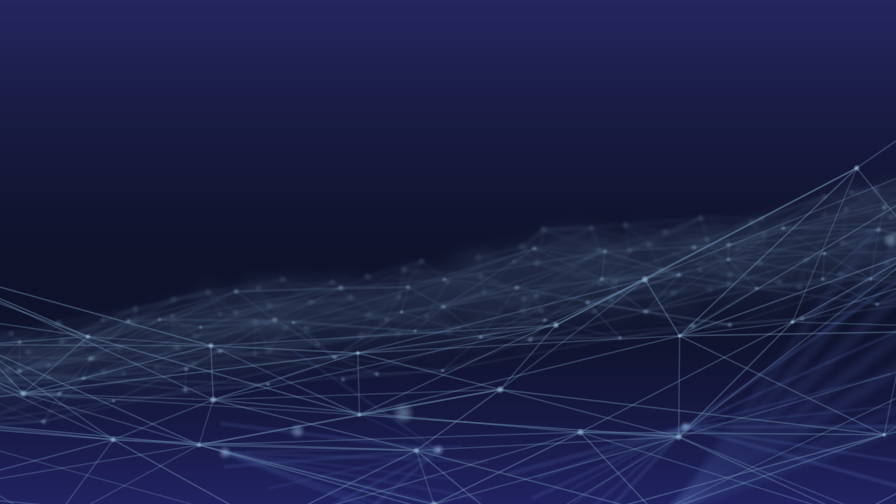
A Shadertoy shader for this background:

```glsl
const vec3 NIGHT = vec3(0.058, 0.072, 0.168);
const vec3 SKY_TOP = vec3(0.145, 0.147, 0.375);
const vec3 FLOOR_BLUE = vec3(0.128, 0.135, 0.385);
const vec3 HAZE = vec3(0.185, 0.240, 0.350);
const vec3 FAR_LINE = vec3(0.250, 0.325, 0.435);
const vec3 SHARP_LINE = vec3(0.390, 0.520, 0.650);
const vec3 NEAR_BEAM = vec3(0.270, 0.360, 0.620);
const vec3 NODE_LIGHT = vec3(0.560, 0.690, 0.800);
const float HAZE_OPACITY = 0.52;
const int FAR = 0, MIDDLE = 1, SHARP = 2;

float hash(vec2 p) {
    vec3 q = fract(vec3(p.xyx) * vec3(0.1031, 0.1030, 0.0973));
    q += dot(q, q.yzx + 33.33);
    return fract((q.x + q.y) * q.z);
}

float noise(vec2 p) {
    vec2 i = floor(p), f = fract(p);
    f = f * f * (3.0 - 2.0 * f);
    return mix(mix(hash(i), hash(i + vec2(1, 0)), f.x),
               mix(hash(i + vec2(0, 1)), hash(i + vec2(1, 1)), f.x), f.y);
}

// Upper and lower limits of the rising band
float ridge(float x) { return 0.36 + 0.16 * x + 0.015 * sin(9.5 * x - 2.6); }
float underside(float x) { return 0.23 + 0.13 * x; }
float peaks(float x) { return 0.465 - 0.38 * x + 0.30 * x * x; }

float segment(vec2 p, vec2 a, vec2 b) {
    vec2 d = b - a;
    return length(p - a - d * clamp(dot(p - a, d) / dot(d, d), 0.0, 1.0));
}

float soft(float d, float radius) {
    float pixel = 0.7 / iResolution.y;
    return 1.0 - smoothstep(0.0, radius + pixel, d);
}

vec2 node(vec2 cell, int layer, float spacing, float rows) {
    vec2 seed = cell + 47.0 * float(layer) + 20.0;
    vec2 jitter = vec2(hash(seed), hash(seed + 71.3));
    float x = (cell.x + 0.1 + 0.8 * jitter.x) * spacing;
    float top = ridge(x), bottom = underside(x);
    if (layer == MIDDLE) { top -= 0.025; bottom -= 0.07; }
    if (layer == SHARP) { top = peaks(x); bottom = -0.05; }
    return vec2(x, mix(top, bottom, (cell.y + 0.7 * jitter.y) / (rows - 0.5)));
}

// Jittered grid of linked nodes: x holds the lines, y the dots
vec2 mesh(vec2 p, int layer, float spacing, int rows, float lineSize, float dotSize, float keep) {
    vec2 cover = vec2(0);
    float column = floor(p.x / spacing);
    for (int c = -2; c <= 2; c++)
    for (int r = 0; r < rows; r++) {
        vec2 cell = vec2(column + float(c), float(r));
        vec2 a = node(cell, layer, spacing, float(rows));
        float size = dotSize * (0.6 + 0.6 * hash(cell + 9.7));
        cover.y += soft(length(p - a), size);
        for (int dr = 0; dr <= 1; dr++)
        for (int dc = -2; dc <= 2; dc++) {
            if ((dr == 0 && dc <= 0) || r + dr >= rows) continue;
            vec2 target = cell + vec2(dc, dr);
            float chance = hash(cell * 3.1 + target * 7.7 + 130.0);
            if (chance > keep) continue;
            vec2 b = node(target, layer, spacing, float(rows));
            cover.x += soft(segment(p, a, b), lineSize) * (0.55 + 0.45 * chance / keep);
        }
    }
    return cover;
}

// Spray of beams leaving one near node
float fan(vec2 p, vec2 hub, float from, float to, float reach, float width) {
    float cover = 0.0;
    for (int i = 0; i < 7; i++) {
        float h = hash(hub * 90.0 + float(i) * 5.3);
        float angle = mix(from, to, (float(i) + 0.8 * h) / 6.8);
        vec2 end = hub + reach * (0.7 + 0.5 * h) * vec2(cos(angle), sin(angle));
        cover += soft(segment(p, hub, end), width * (0.5 + h)) * (0.5 + 0.5 * h);
    }
    return cover;
}

vec3 veil(vec3 base, vec3 tint, float cover) {
    return mix(base, tint, 1.0 - exp(-cover));
}

void mainImage(out vec4 fragColor, in vec2 fragCoord) {
    vec2 p = fragCoord / iResolution.y;
    p.x += 0.5 * (16.0 / 9.0 - iResolution.x / iResolution.y);

    // Backdrop
    vec3 color = mix(NIGHT, SKY_TOP, pow(clamp((p.y - 0.48) / 0.52, 0.0, 1.0), 1.35));
    color = mix(color, FLOOR_BLUE, pow(clamp((0.38 - p.y) / 0.38, 0.0, 1.0), 1.4));

    // Misty band
    float rough = noise(p * 22.0) - 0.5;
    float top = ridge(p.x) + 0.025 * rough, low = underside(p.x) + 0.04 * rough;
    float band = smoothstep(low - 0.09, low + 0.08, p.y) * (1.0 - smoothstep(top - 0.07, top + 0.015, p.y));
    color = mix(color, HAZE, band * HAZE_OPACITY * (0.8 + 0.4 * noise(p * 11.0 + 5.0)));

    // Distant and middle nets
    vec2 far = mesh(p, FAR, 0.075, 4, 0.007, 0.010, 0.55);
    color = veil(color, FAR_LINE, 0.13 * far.x + 0.28 * far.y);
    vec2 middle = mesh(p, MIDDLE, 0.14, 4, 0.003, 0.007, 0.65);
    color = veil(color, FAR_LINE * 1.12, 0.24 * middle.x);
    color = veil(color, NODE_LIGHT, 0.35 * middle.y);

    // Blurred beams close to the viewer
    float beams = 0.22 * fan(p, vec2(1.34, -0.01), 0.30, 1.0, 0.75, 0.018);
    beams += 0.42 * fan(p, vec2(1.36, 0.153), -0.35, 0.65, 0.55, 0.005);
    beams += 0.35 * fan(p, vec2(1.36, 0.153), 3.35, 4.0, 0.35, 0.006);
    beams += 0.32 * fan(p, vec2(0.87, 0.107), 2.5, 3.9, 0.42, 0.005);
    beams += 0.32 * fan(p, vec2(0.446, 0.102), -0.40, 0.08, 0.65, 0.007);
    color = veil(color, NEAR_BEAM, beams);

    // Focused net and soft lights
    vec2 sharp = mesh(p, SHARP, 0.30, 4, 0.0014, 0.0065, 0.75);
    color = veil(color, SHARP_LINE, 0.65 * sharp.x);
    color = veil(color, NODE_LIGHT, 1.3 * sharp.y);
    float lights = soft(length(p - vec2(0.80, 0.18)), 0.024) + soft(length(p - vec2(0.59, 0.145)), 0.016);
    lights += soft(length(p - vec2(1.767, 0.523)), 0.016) + soft(length(p - vec2(1.36, 0.153)), 0.012);
    lights += soft(length(p - vec2(0.87, 0.107)), 0.013) + soft(length(p - vec2(0.446, 0.102)), 0.014);
    color = veil(color, NODE_LIGHT, 0.65 * lights);

    fragColor = vec4(color, 1.0);
}
```
